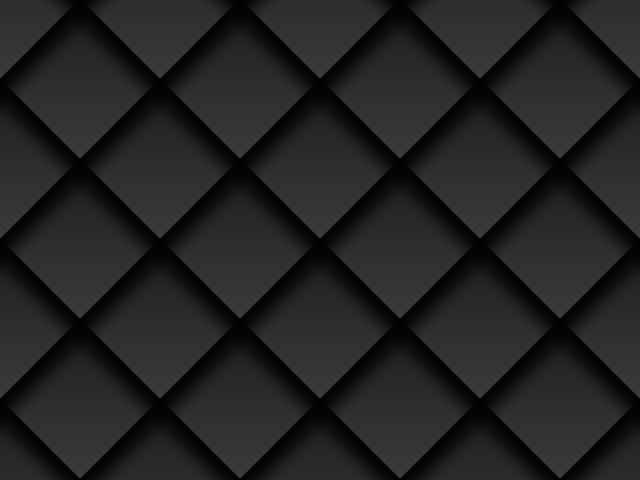
Give the GLSL for this pattern, as a WebGL 2 fragment shader.

```glsl
#version 300 es
precision highp float;
// Overlapping dark diamond scales, four across and three down, each lit from below.
// A diagonal lattice gives every scale local axes along its sides; a vertical
// gradient is then shaded by soft shadows cast from the two upper edges.

uniform vec2 u_resolution;
out vec4 fragColor;

// Soft shadow falling inward from an upper edge at distance d (in side lengths).
float edgeShadow(float d) {
  return smoothstep(0.0, 0.27, d);
}

void main() {
  // Whole repeats in both directions keep the tiling seamless.
  vec2 cell = gl_FragCoord.xy / u_resolution * vec2(4.0, 3.0);

  // Diagonal coordinates: (0,0) is the bottom tip of a scale, (1,1) its top tip.
  vec2 diagonal = vec2(cell.x + cell.y, cell.y - cell.x);
  vec2 side = fract(diagonal + 0.5);
  float height = 0.5 * (side.x + side.y);

  // Face: brightest at the bottom tip.
  float face = mix(0.232, 0.112, height);

  // Shadows under the neighbouring scales above.
  float light = edgeShadow(1.0 - side.x) * edgeShadow(1.0 - side.y);

  // Smooth the bright lower edges into the shadow beneath them.
  vec2 soft = 1.2 * fwidth(diagonal);
  vec2 rim = smoothstep(vec2(0.0), soft, side);
  light *= rim.x * rim.y;

  float shade = mix(0.012, face, light);
  fragColor = vec4(vec3(shade), 1.0);
}
```
